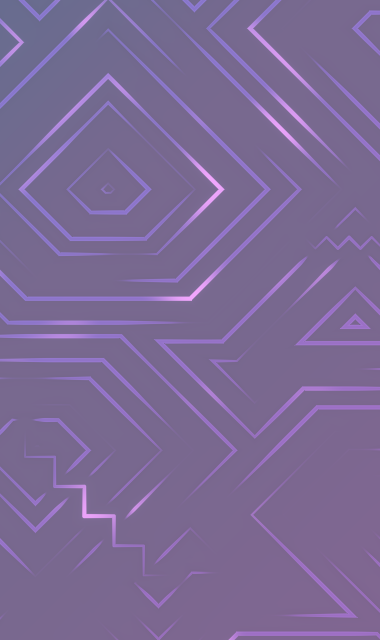
Write a Shadertoy shader that draws this background.

```glsl
// Tapered neon lines in nested angular contours over a dusk violet gradient.

// Lengths are in canvas widths.
const float SEED_CELL    = 0.70;   // spacing of the contour centres
const float SEED_JITTER  = 0.85;
const float LEVEL_STEP   = 0.096;  // spacing of the nested contours
const float FLAT_SLOPE   = 1.75;   // steepness of the flat cuts
const float LINE_WIDTH   = 0.0056; // half width of a full stroke
const float HALO_WIDTH   = 0.007;
const float TAPER_FREQ   = 2.3;
const float SHINE_FREQ   = 3.4;
const float SQRT2        = 1.41421;

const vec3 BG_COOL   = vec3(0.405, 0.425, 0.560);
const vec3 BG_MID    = vec3(0.470, 0.410, 0.560);
const vec3 BG_WARM   = vec3(0.502, 0.402, 0.570);
const vec3 LINE_COOL = vec3(0.560, 0.490, 0.840);
const vec3 LINE_WARM = vec3(0.650, 0.460, 0.810);
const vec3 LINE_HOT  = vec3(0.960, 0.660, 1.000);

vec2 hash2(vec2 p) {
    vec3 q = fract(vec3(p.xyx) * vec3(0.1031, 0.1030, 0.0973));
    q += dot(q, q.yzx + 33.33);
    return fract((q.xx + q.yz) * q.zy);
}

float gradCorner(vec2 cell, vec2 offset) {
    float angle = 6.28318 * hash2(cell).x;
    return dot(vec2(cos(angle), sin(angle)), offset);
}

float gradientNoise(vec2 p) {
    vec2 i = floor(p), f = fract(p);
    vec2 u = f * f * f * (f * (f * 6.0 - 15.0) + 10.0);
    vec2 e = vec2(1.0, 0.0);
    return mix(mix(gradCorner(i, f), gradCorner(i + e, f - e), u.x),
               mix(gradCorner(i + e.yx, f - e.yx), gradCorner(i + 1.0, f - 1.0), u.x), u.y);
}

// Nearest centre in a diamond metric, often cut flat above or below.
// Returns the field value and its slope.
vec2 angularField(vec2 p) {
    vec2 base = floor(p / SEED_CELL);
    vec2 nearest = vec2(10.0, SQRT2);
    for (int j = -2; j <= 2; j++)
    for (int i = -2; i <= 2; i++) {
        vec2 cell = base + vec2(i, j);
        vec2 rnd = hash2(cell + 41.0);
        vec2 kind = hash2(cell + 87.0);
        vec2 q = p - (cell + 0.5 + SEED_JITTER * (rnd - 0.5)) * SEED_CELL;
        float side = kind.x < 0.45 ? 1.0 : (kind.x < 0.8 ? -1.0 : 0.0);
        float diamond = abs(q.x) + abs(q.y);
        float flatCut = FLAT_SLOPE * side * q.y;
        float d = max(diamond, flatCut) + 0.25 * kind.y;
        if (d < nearest.x) nearest = vec2(d, flatCut > diamond ? FLAT_SLOPE : SQRT2);
    }
    return nearest;
}

float segmentDistance(vec2 p, vec2 a, vec2 b) {
    vec2 ap = p - a, ab = b - a;
    return length(ap - ab * clamp(dot(ap, ab) / dot(ab, ab), 0.0, 1.0));
}

// Descending stairs from the origin: x is distance, y is taper along the run.
vec2 stairs(vec2 p, float rise, float count) {
    float along = (p.x - p.y) / (2.0 * rise);
    float index = clamp(floor(along), 0.0, count - 1.0);
    vec2 q = p - index * vec2(rise, -rise);
    float d = min(segmentDistance(q, vec2(0.0), vec2(0.0, -rise)),
                  segmentDistance(q, vec2(0.0, -rise), vec2(rise, -rise)));
    float t = clamp(along / count, 0.0, 1.0);
    return vec2(d, 1.0 - abs(2.0 * t - 1.0));
}

void paintStroke(inout vec3 col, float dist, float taper, float shine, vec3 tint, float px) {
    float halfWidth = LINE_WIDTH * mix(0.25, 1.0, taper);
    float cover = 1.0 - smoothstep(halfWidth - 0.7 * px, halfWidth + 0.7 * px, dist);
    float alpha = smoothstep(0.0, 0.3, taper);
    float halo = exp(-dist / HALO_WIDTH) * alpha;
    col *= 1.0 - 0.04 * halo;
    col += 0.12 * shine * halo * tint;
    float rim = smoothstep(0.2, 0.9, dist / halfWidth);
    vec3 ink = mix(tint * mix(0.95, 1.0, rim), LINE_HOT, shine);
    col = mix(col, ink, cover * alpha * mix(0.75, 1.0, taper));
}

void mainImage(out vec4 fragColor, in vec2 fragCoord) {
    float px = 1.0 / iResolution.x;
    vec2 p = fragCoord * px;
    float height = iResolution.y * px;

    // Background, cool at the upper left and warm at the lower right
    float diagonal = (p.x + height - p.y) / (1.0 + height);
    vec3 col = mix(BG_COOL, BG_MID, smoothstep(-0.05, 0.34, diagonal));
    col = mix(col, BG_WARM, smoothstep(0.5, 1.0, diagonal));
    vec3 tint = mix(LINE_COOL, LINE_WARM, smoothstep(0.1, 0.85, diagonal));

    // Stepped accents: a staircase and a sawtooth
    vec2 steps = stairs(p - vec2(0.066, 0.56), 0.078, 5.0);
    vec2 q = p - vec2(0.80, 1.06);
    vec2 teeth = stairs(vec2(q.x + q.y, q.y - q.x) / SQRT2, 0.042, 4.0);

    // Nested contours, each with its own offset, breaks and highlights
    vec2 contour = angularField(p);
    float field = contour.x / LEVEL_STEP;
    float level = floor(field);
    vec2 rnd = hash2(vec2(level + 20.0, 7.0));
    float dist = abs(field - level - 0.3 - 0.4 * rnd.x) * LEVEL_STEP / contour.y;
    vec2 shift = 37.0 * rnd + 5.0 * level;
    float taper = smoothstep(-0.28, 0.24, gradientNoise(p * TAPER_FREQ + shift));
    taper *= smoothstep(0.02, 0.06, min(steps.x, teeth.x));
    float shine = smoothstep(0.08, 0.48, gradientNoise(p * SHINE_FREQ + shift.yx + 11.0));
    paintStroke(col, dist, taper, shine * taper, tint, px);

    paintStroke(col, steps.x, steps.y, 0.9 * smoothstep(0.5, 1.0, steps.y), tint, px);
    paintStroke(col, teeth.x, 0.7 * teeth.y, 0.0, tint, px);

    fragColor = vec4(col, 1.0);
}
```
